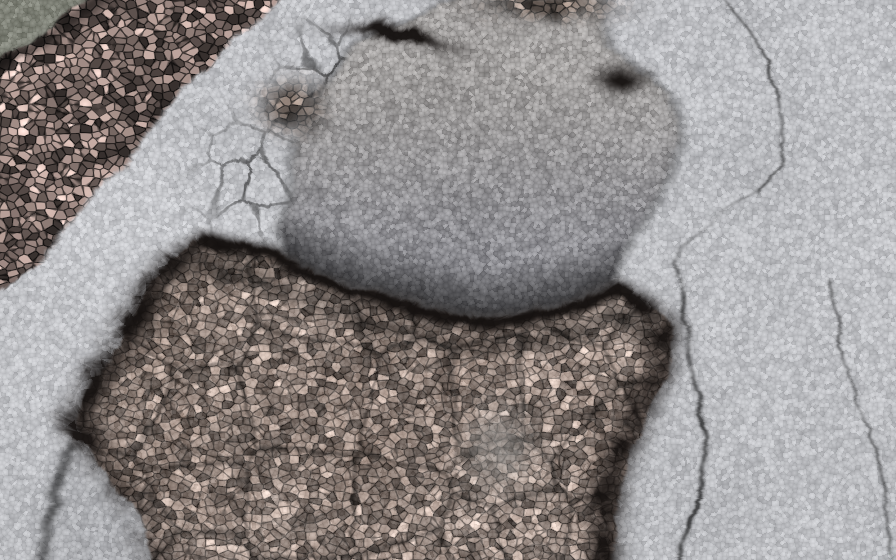
This texture is drawn by a WebGL 1 fragment shader. Its source:

```glsl
precision highp float;
// Worn road with a smooth old patch, a rubble-filled hole and a gravel verge.
// Edges are piecewise curves roughened by layered sines; stones, grain and
// crazing come from cellular noise. Height is 1, and y runs down from the top.
uniform vec2 u_resolution;

vec2 hash2(vec2 p) {
  return fract(sin(vec2(dot(p, vec2(127.1, 311.7)), dot(p, vec2(269.5, 183.3)))) * 43758.5);
}

// x: distance to nearest seed, y: gap to the second one, z: random id
vec3 cells(vec2 p) {
  vec2 base = floor(p);
  float near = 8.0, next = 8.0, id = 0.0;
  for (int j = -1; j <= 1; j++) {
    for (int i = -1; i <= 1; i++) {
      vec2 cell = base + vec2(float(i), float(j));
      vec2 seed = hash2(cell);
      float d = length(cell + seed - p);
      if (d < near) { next = near; near = d; id = fract(seed.x * 7.3 + seed.y * 3.1); }
      else next = min(next, d);
    }
  }
  return vec3(near, next - near, id);
}

// Layered, turned and bent sines, about -1 to 1
float waves(vec2 p) {
  float sum = 0.0, amp = 0.5;
  for (int i = 0; i < 5; i++) {
    p = mat2(0.8, 0.6, -0.6, 0.8) * p + 0.7 * sin(p.yx * 0.9 + 1.3);
    sum += amp * sin(p.x) * cos(p.y);
    p *= 1.9;
    amp *= 0.62;
  }
  return sum;
}

// Piecewise linear curve through eight evenly spaced values, t from 0 to 7
float curve(float t, vec4 a, vec4 b) {
  t = clamp(t, 0.0, 7.0);
  vec4 k = vec4(0.0, 1.0, 2.0, 3.0);
  return dot(a, max(1.0 - abs(t - k), 0.0)) + dot(b, max(1.0 - abs(t - 4.0 - k), 0.0));
}

float blob(vec2 p, vec2 center, vec2 radius) {
  vec2 d = (p - center) / radius;
  return exp(-dot(d, d));
}

float band(float d, float width) { return exp(-d * d / (width * width)); }

// Thin jagged line running down from y0 to y1
float crack(vec2 p, float y0, float y1, vec4 a, vec4 b, float width) {
  float x = curve((p.y - y0) / (y1 - y0) * 7.0, a, b);
  x += 0.009 * waves(vec2(p.y * 45.0, x * 9.0));
  float ends = smoothstep(y0 - 0.01, y0 + 0.01, p.y) * (1.0 - smoothstep(y1 - 0.01, y1 + 0.01, p.y));
  return ends * band(p.x - x, width) * (0.65 + 0.35 * waves(p * 30.0));
}

// Loose stones: shade varies by cell, with dark gaps between
vec3 stones(vec3 cell, vec3 tint, float contrast) {
  float shade = 1.0 + contrast * (cell.z - 0.5) * 1.5;
  shade *= mix(1.0 - contrast * 0.75, 1.06, smoothstep(0.0, 0.28, cell.y));
  return tint * shade + 0.25 * contrast * smoothstep(0.9, 1.0, cell.z) * (1.0 - cell.x);
}

void main() {
  vec2 p = gl_FragCoord.xy / u_resolution.y;
  p.y = 1.0 - p.y;
  float soft = 1.0 / u_resolution.y + 0.003;
  float broad = waves(p * 9.0), rough = waves(p * 42.0 + 4.0);
  vec2 q = p + 0.009 * vec2(rough, waves(p.yx * 35.0 + 9.0));
  vec3 fine = cells(p * 125.0), coarse = cells(p * vec2(62.0, 75.0));
  float grain = (fine.z - 0.5) * 0.13 + (0.45 - fine.x) * 0.11;

  // Signed regions, positive inside
  float verge = 0.8 * (curve(q.y * 12.73, vec4(0.5, 0.417, 0.33, 0.27), vec4(0.204, 0.125, 0.075, -0.05)) - q.x);
  float lip = curve(q.x * 8.0 - 2.83, vec4(0.423, 0.446, 0.506, 0.542), vec4(0.569, 0.554, 0.51, 0.594)) - q.y;
  float patchL = q.x - curve(q.y * 12.0, vec4(0.81, 0.625, 0.567, 0.525), vec4(0.52, 0.5, 0.51, 0.51));
  float patchR = curve(q.y * 12.0, vec4(1.083, 1.088, 1.198, 1.217), vec4(1.19, 1.135, 1.098, 1.083)) - q.x;
  float holeL = q.x - curve(q.y * 12.0 - 5.0, vec4(0.365, 0.27, 0.233, 0.177), vec4(0.135, 0.177, 0.246, 0.27));
  float holeR = curve(q.y * 12.0 - 5.0, vec4(1.104, 1.125, 1.204, 1.192), vec4(1.15, 1.115, 1.098, 1.096)) - q.x;
  float patchD = min(min(patchL, patchR), lip);
  float hole = min(min(holeL, holeR), -lip);

  // Road surface with crazing beside the patch
  vec3 color = vec3(0.735, 0.74, 0.755) + 0.025 * broad + grain;
  color += 0.035 * blob(p, vec2(0.25, 0.45), vec2(0.3, 0.35));
  color -= 0.07 * blob(p, vec2(0.17, 0.95), vec2(0.1, 0.12));
  vec3 craze = cells(q * 13.0);
  float crazed = blob(p, vec2(0.45, 0.32), vec2(0.09, 0.11)) + blob(p, vec2(0.58, 0.12), vec2(0.07, 0.08));
  color *= 1.0 - 0.5 * min(crazed, 1.0) * (1.0 - smoothstep(0.02, 0.1, craze.y));

  // Long cracks
  float lines = crack(p, 0.0, 0.345, vec4(1.292, 1.333, 1.365, 1.379), vec4(1.392, 1.4, 1.396, 1.354), 0.004);
  lines += 1.3 * crack(p, 0.47, 1.02, vec4(1.204, 1.219, 1.229, 1.246), vec4(1.258, 1.258, 1.233, 1.204), 0.005);
  lines += 0.8 * crack(p, 0.5, 1.02, vec4(1.483, 1.496, 1.508, 1.531), vec4(1.562, 1.577, 1.583, 1.596), 0.004);
  lines += 0.5 * crack(p, 0.34, 0.47, vec4(1.354, 1.32, 1.29, 1.27), vec4(1.25, 1.23, 1.215, 1.2), 0.006);
  lines += 1.2 * crack(p, 0.79, 1.02, vec4(0.13, 0.115, 0.104, 0.096), vec4(0.088, 0.083, 0.079, 0.075), 0.012);
  color *= 1.0 - 0.6 * clamp(lines, 0.0, 1.0);

  // Gravel verge and the kerb in its corner
  color = mix(color, stones(coarse, vec3(0.50, 0.435, 0.415), 0.85), smoothstep(-soft, soft * 2.0, verge));
  float kerb = 0.105 - q.y - 0.67 * q.x;
  color = mix(color, vec3(0.5, 0.51, 0.47) + grain, smoothstep(-soft, soft, kerb));
  color *= 1.0 - 0.4 * band(kerb + 0.015, 0.015);

  // Old patch, darker toward its lower lip
  vec3 tar = mix(vec3(0.63, 0.62, 0.615), vec3(0.54, 0.54, 0.56), smoothstep(0.1, 0.5, p.y));
  tar += 0.03 * broad + grain * 1.3;
  tar *= 1.0 - 0.5 * (1.0 - smoothstep(0.0, 0.11, lip));
  color = mix(color, tar, smoothstep(-soft, soft * 3.0, patchD));
  color *= 1.0 - 0.22 * band(patchD, 0.012) * step(q.y, 0.5);

  // Rubble in the hole, with a few broad clods
  vec3 clod = cells(q * 6.5 + 2.0);
  vec3 soil = stones(coarse, vec3(0.555, 0.5, 0.47) + 0.07 * broad, 0.5) + grain;
  soil *= 1.0 - 0.32 * (1.0 - smoothstep(0.0, 0.09, clod.y)) - 0.13 * max(rough, 0.0);
  soil = mix(soil, vec3(0.58, 0.57, 0.56) + grain, 0.65 * blob(p, vec2(0.89, 0.8), vec2(0.06, 0.07)));
  soil *= 1.0 - 0.35 * band(lip + 0.055, 0.018) - 0.25 * (1.0 - smoothstep(0.0, 0.06, -lip));
  color = mix(color, soil, smoothstep(-soft, soft, hole));

  // Deep shadows around the hole
  float below = smoothstep(0.4, 0.45, p.y);
  float leftRim = band(holeL - 0.005, 0.035) * below * (1.0 - 0.5 * smoothstep(0.78, 0.86, p.y));
  float rightRim = band(holeR - 0.015, 0.03) * smoothstep(0.49, 0.54, p.y);
  float lipRim = band(lip + 0.006, 0.015) * smoothstep(0.33, 0.39, p.x) * (1.0 - smoothstep(1.1, 1.18, p.x));
  float shade = (leftRim + rightRim) * (0.75 + 0.45 * rough + 0.3 * (coarse.z - 0.5)) + lipRim;

  // Broken spots along the upper border
  float arch = p.y - 0.05 - 0.25 * max(p.x - 0.68, 0.0);
  shade += band(arch + 0.012 * rough, 0.014) * blob(p, vec2(0.71, 0.06), vec2(0.085, 0.07)) * 1.3;
  shade += blob(q, vec2(1.11, 0.14), vec2(0.035, 0.02));
  float rubble = blob(q, vec2(0.52, 0.19), vec2(0.05, 0.04)) + blob(q, vec2(0.98, 0.01), vec2(0.1, 0.025));
  color = mix(color, stones(coarse, vec3(0.4, 0.35, 0.32), 0.9), min(rubble, 0.9));
  color = mix(color, vec3(0.08, 0.065, 0.06), clamp(shade, 0.0, 0.96));
  gl_FragColor = vec4(clamp(color, 0.0, 1.0), 1.0);
}
```
